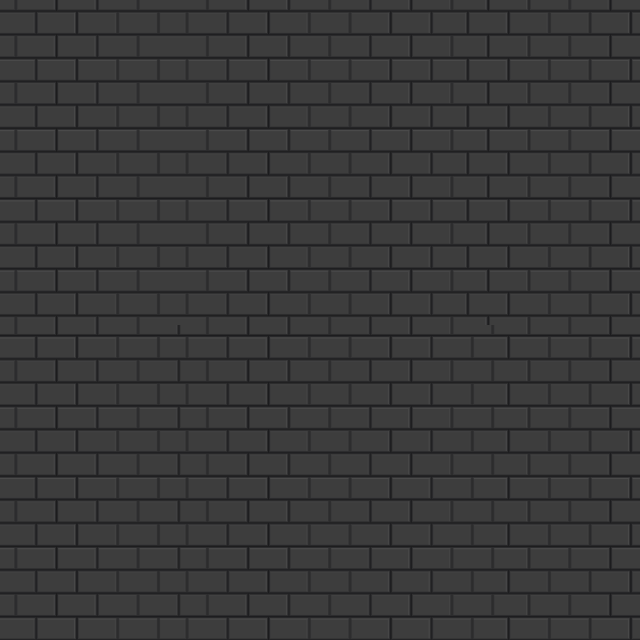
Reproduce this texture procedurally as a WebGL 1 fragment shader.

```glsl
precision highp float;
// Dark running-bond brick wall with thin, soft joints and faint bevel lights.
// Three vertical sections and two bands have their own joint phase, so bricks
// at the section seams are cut or merged; joint depth varies in slow waves.

uniform vec2 u_resolution;

#define BRICK vec2(0.06367, 0.03660)  // brick pitch across and down
#define JOINT_HALF 0.0024             // half width of the soft joint
#define CORE_HALF 0.0010              // half width of its dark core
#define LIGHT_OFFSET 0.0037           // bevel light, measured from the joint
#define LIGHT_HALF 0.0009
#define BAND_SEAM 0.5078              // seam between bands, from the top
#define WAVE 0.2227                   // spacing of the deepest upright joints
#define FACE vec3(0.238, 0.238, 0.239)
#define JOINT vec3(0.170, 0.170, 0.176)
#define CORE vec3(0.105, 0.105, 0.112)
#define LIGHT vec3(0.305)

// Smooth-edged strip of the given half width around d = 0.
float strip(float d, float halfWidth, float soft) {
  return 1.0 - smoothstep(halfWidth - soft, halfWidth + soft, abs(d));
}

// Signed distance to the nearest integer line, in pitches.
float toLine(float v) {
  return fract(v + 0.5) - 0.5;
}

void main() {
  vec2 p = gl_FragCoord.xy / u_resolution;
  p.y = 1.0 - p.y;
  float soft = 0.5 / min(u_resolution.x, u_resolution.y) + 0.0004;

  // Courses: the lower band restarts after one short row.
  float lower = step(BAND_SEAM, p.y);
  float v = (p.y - mix(0.0173, 0.5243, lower)) / BRICK.y;
  float odd = mod(floor(v), 2.0);
  float dy = toLine(v) * BRICK.y;
  float course = floor(v + 0.5);
  float brightCourse = 1.0 - step(0.5, mod(course + 1.0 - lower, 3.0));

  // Sections: joint origin and the centre of the depth wave.
  float middle = step(mix(0.267, 0.285, lower), p.x);
  float right = step(mix(0.719, 0.7825, lower), p.x);
  float origin = mix(mix(0.0566, 0.2923, middle), 0.7311, right);
  float waveCentre = mix(mix(0.1029, 0.4036, middle), 0.7630, right);
  float u = (p.x - origin) / BRICK.x - 0.5 * odd;
  float dx = toLine(u) * BRICK.x;

  // Depth is constant along each joint.
  float jointX = p.x - dx;
  float phase = 6.28319 * (jointX - waveCentre) / WAVE;
  float depth = smoothstep(-0.7, 0.9, cos(phase));
  float glint = 0.5 + 0.5 * cos(phase - 0.6);

  // Bevel lights: below each bed joint and left of each upright joint.
  float topLight = strip(dy - LIGHT_OFFSET, LIGHT_HALF, soft)
                 * mix(0.25, 0.85, brightCourse);
  float sideLight = strip(dx + LIGHT_OFFSET, LIGHT_HALF, soft)
                  * mix(0.05, 0.75, glint);
  vec3 color = mix(FACE, LIGHT, max(topLight, sideLight));

  // Soft joints, then their dark cores.
  float bed = strip(dy, JOINT_HALF, soft);
  float upright = strip(dx, JOINT_HALF, soft) * mix(0.8, 1.0, depth);
  color = mix(color, JOINT, max(bed, upright));

  float bedCore = strip(dy, CORE_HALF, soft) * mix(0.75, 0.95, brightCourse);
  float uprightCore = strip(dx, CORE_HALF, soft) * mix(0.15, 1.0, depth);
  color = mix(color, CORE, max(bedCore, uprightCore));

  gl_FragColor = vec4(color, 1.0);
}
```
